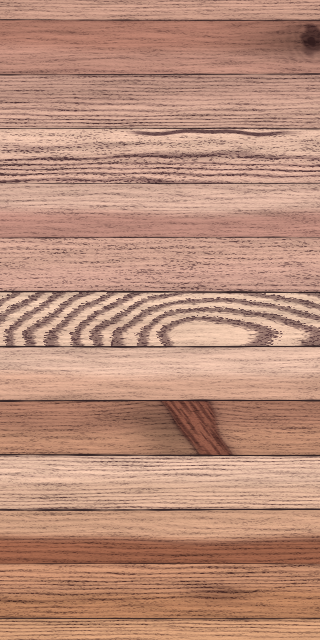
This texture is drawn by a WebGL 2 fragment shader. Its source:

```glsl
#version 300 es
precision highp float;
// Weathered horizontal wood planks with grain, flecks, knots and one cathedral board.
uniform vec2 u_resolution;
out vec4 fragColor;

vec2 hash2(vec2 c) {
  vec3 q = fract(c.xyx * vec3(0.1031, 0.1030, 0.0973));
  q += dot(q, q.yzx + 33.33);
  return fract((q.xx + q.yz) * q.zy);
}

// Cellular noise: distance to the nearest scattered point, points of uneven weight.
float cells(vec2 p) {
  vec2 base = floor(p), f = fract(p);
  float nearest = 2.0;
  for (int j = -1; j <= 1; j++)
    for (int i = -1; i <= 1; i++) {
      vec2 o = vec2(i, j), h = hash2(base + o);
      nearest = min(nearest, length(o + h - f) * (0.65 + 0.9 * fract(h.x * 37.0 + h.y * 17.0)));
    }
  return nearest;
}

// Soft elliptical spot, 1 in the middle.
float spot(vec2 d, vec2 radius) {
  d /= radius;
  return exp(-dot(d, d));
}

// Nested arches that lean outwards from an eye.
float archGrain(vec2 d, float rough) {
  d.x *= d.x > 0.0 ? 0.5 : 1.0;
  float r = length(d * vec2(1.0, 1.35)) + 1.15 * max(d.y, 0.0);
  r += 0.006 * sin(d.x * 27.0 + d.y * 30.0) + 0.003 * sin(d.x * 61.0 - d.y * 45.0);
  float f = fract(r * 14.5 + 0.1 + 0.3 * (rough - 0.5));
  return smoothstep(0.3, 0.62, f) * (1.0 - smoothstep(0.9, 1.0, f)) * smoothstep(0.06, 0.09, r);
}

// Tone along the upper and lower edge of each board, top board first.
const vec3 UPPER[13] = vec3[13](
  vec3(.70, .54, .48), vec3(.70, .49, .42), vec3(.78, .61, .54), vec3(.91, .75, .66),
  vec3(.87, .71, .63), vec3(.85, .67, .59), vec3(.92, .78, .68), vec3(.91, .75, .66),
  vec3(.70, .50, .41), vec3(.92, .76, .66), vec3(.84, .65, .53), vec3(.80, .58, .45),
  vec3(.84, .63, .48));
const vec3 LOWER[13] = vec3[13](
  vec3(.80, .62, .54), vec3(.77, .57, .50), vec3(.84, .67, .59), vec3(.87, .70, .62),
  vec3(.76, .56, .50), vec3(.83, .65, .58), vec3(.92, .77, .67), vec3(.86, .67, .57),
  vec3(.76, .56, .45), vec3(.89, .72, .61), vec3(.63, .40, .30), vec3(.74, .52, .38),
  vec3(.84, .63, .47));
// Grain of each board: line count, line strength, fleck strength.
const vec3 GRAIN[13] = vec3[13](
  vec3(12, .62, .30), vec3(8, .24, .26), vec3(13, .68, .34), vec3(7, .80, .60),
  vec3(11, .22, .34), vec3(9, .28, .62), vec3(9, .0, .20), vec3(9, .16, .26),
  vec3(12, .34, .34), vec3(11, .62, .30), vec3(11, .36, .32), vec3(11, .58, .36),
  vec3(12, .66, .30));

void main() {
  // x runs 0..1 and y 0..2; boards are counted from the top.
  float px = 2.0 / u_resolution.y;
  vec2 p = gl_FragCoord.xy * px;
  float row = (2.0 - p.y - 0.0625) / 0.17 + 1.0;
  row += 0.008 * sin(p.x * 3.0 + floor(row + 0.5) * 2.3);
  int id = clamp(int(floor(row)), 0, 12);
  float n = float(id), v = fract(row), x = p.x;
  vec3 grain = GRAIN[id];

  // Base tone with long uneven streaks.
  float drift = 0.05 * sin(x * 4.0 + n * 2.1) + 0.02 * sin(x * 11.0 + n);
  vec3 wood = mix(UPPER[id], LOWER[id], smoothstep(0.38, 0.66, v + drift));
  float wave = 0.003 * sin(x * 13.0 + n * 3.0 + v * 5.0) + 0.0015 * sin(x * 37.0 + v * 23.0);
  float streak = cells(vec2(x * 5.0 + n * 7.0, (p.y + wave) * 120.0));
  float fine = cells(vec2(x * 70.0 + p.y * 31.0, (p.y + wave) * 230.0));
  float broad = cells(vec2(x * 34.0 + n * 5.0 + p.y * 57.0, (p.y + wave) * 150.0));
  float fleck = max(1.0 - smoothstep(0.08, 0.32, broad), 0.8 - 0.8 * smoothstep(0.1, 0.38, fine));
  wood *= 1.06 - 0.15 * streak + 0.03 * sin(v * 8.0 + x * 3.0 + n * 4.0);
  wood *= 1.05 - 0.09 * fine;

  // Grain lines, bent around the knots.
  vec2 knot = vec2(x - 0.975, (0.36 - v) * 0.17);
  float bend = 0.0;
  if (id == 1) bend = 2.2 * spot(knot, vec2(0.15, 0.08)) * knot.y / (abs(knot.y) + 0.02);
  if (id == 8) bend = 1.8 * spot(vec2(x - 0.55, v - 0.5), vec2(0.16, 0.8));
  float phase = v * grain.x + bend + 0.5 * sin(v * 9.0 + n * 2.0)
    + 0.28 * sin(x * 5.0 + n * 3.0 + v * 4.0) + 0.09 * sin(x * 23.0 + n + v * 15.0);
  float line = pow(0.5 + 0.5 * sin(phase * 6.2832 + 0.9 * (fine - 0.5)), 2.8);
  float presence = 0.72 + 0.28 * sin(v * 5.0 + n * 1.7 + 0.8 * sin(x * 3.0 + n));
  if (id == 3) presence = smoothstep(0.15, 0.5, v);
  line *= presence * (0.85 + 0.35 * fleck) * (0.65 + 0.6 * streak);
  float dark = line * grain.y + fleck * grain.z * (0.3 + 0.7 * smoothstep(0.25, 0.7, streak));

  // Features that belong to single boards.
  if (id == 1) {
    float r = length(knot / vec2(0.034, 0.05)) + 0.12 * sin(knot.x * 90.0 + knot.y * 130.0);
    float rings = 0.5 + 0.5 * sin(r * 9.0 + 2.0 * streak);
    wood *= 1.0 - 0.3 * spot(knot, vec2(0.2, 0.07));
    dark += (1.0 - smoothstep(0.2, 1.4, r)) * 0.75 + 0.4 * rings * exp(-r * 0.7);
  }
  if (id == 3) {
    float edge = 0.07 + 0.025 * sin(x * 17.0) + 0.012 * sin(x * 41.0);
    float along = smoothstep(0.38, 0.46, x) * (1.0 - smoothstep(0.82, 0.98, x));
    dark += 0.9 * along * (1.0 - smoothstep(0.015, 0.05, abs(v - edge)));
  }
  if (id == 6) {
    float arch = archGrain(vec2(x - 0.62, (0.74 - v) * 0.17), fine);
    dark += arch * (0.62 + 0.4 * fleck);
  }
  if (id == 8) {
    // Red wedge with dark torn edges.
    float left = x - 0.50 - 0.12 * v - 0.004 * sin(v * 9.0);
    float right = 0.65 + 0.07 * v + 0.006 * sin(v * 8.0) - x;
    float wedge = smoothstep(-0.006, 0.012, left) * smoothstep(-0.006, 0.012, right);
    float torn = cells(vec2((x - 0.13 * v) * 80.0, v * 2.5));
    wood *= 1.0 - 0.28 * spot(vec2(x - 0.47 - 0.1 * v, v - 0.55), vec2(0.11, 0.6));
    wood = mix(wood, vec3(0.58, 0.35, 0.28) * (1.1 - 0.25 * fine), wedge * 0.85);
    dark = mix(dark, 0.5 * (1.0 - smoothstep(0.1, 0.6, torn)) + 0.25 * fleck, wedge);
    dark += 0.55 * exp(-abs(left) * 110.0);
    dark += 0.8 * exp(-abs(right) * 60.0) * (0.4 + 0.8 * abs(v - 0.4)) * (0.6 + 0.6 * torn);
  }
  if (id == 10) dark += 0.3 * exp(-abs(v + drift - 0.56) * 30.0);
  if (id == 11) dark += 0.42 * spot(vec2(x - 0.68, v - 0.56), vec2(0.09, 0.17)) * (0.6 + 0.6 * streak);

  vec3 color = mix(wood, wood * vec3(0.41, 0.35, 0.40), clamp(dark, 0.0, 1.0));

  // Shaded board edges and the dark gap between boards, widest in the middle.
  float gap = min(v, 1.0 - v) * 0.17;
  float seam = floor(row + 0.5);
  float open = abs(seam - 8.0) < 2.5 ? 1.0 : 0.45 + 0.35 * hash2(vec2(seam, 4.0)).x;
  float width = 0.0021 * open + 0.0005 * sin(x * 19.0 + seam) + 0.0004 * sin(x * 53.0);
  color *= 1.0 - 0.18 * open * exp(-gap * 200.0);
  float cut = 1.0 - smoothstep(width - 0.5 * px, width + 0.5 * px, gap);
  color = mix(color, vec3(0.16, 0.11, 0.12), (0.4 + 0.5 * open) * cut);
  fragColor = vec4(color, 1.0);
}
```
